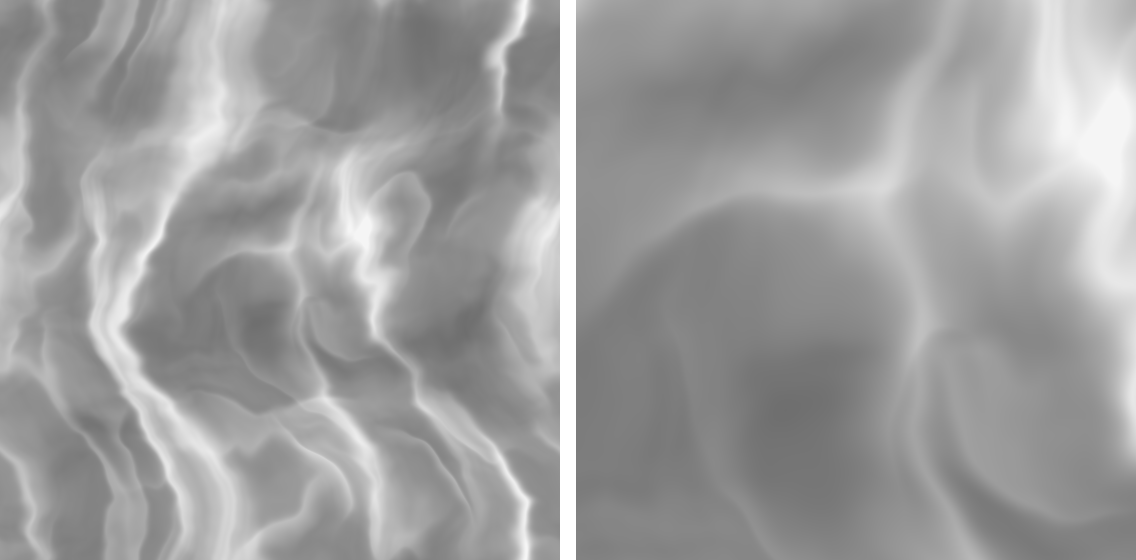
Left: the whole. Right: its middle third, enlarged.
Reproduce this texture procedurally as a Shadertoy shader.

```glsl
// Draws a seamless grey field of smoky, flowing veins with soft wisps between them.

const float TAU = 6.2831853;

// Unit gradient of a lattice cell, from the sine hash.
vec2 cellGradient(vec2 cell, float seed) {
    float h = fract(sin(dot(cell + seed * 7.3, vec2(127.1, 311.7))) * 43758.5453);
    return vec2(cos(h * TAU), sin(h * TAU));
}

// Gradient noise over the unit canvas; whole cell counts make it wrap.
float wrapNoise(vec2 uv, vec2 cells, float seed) {
    vec2 p = uv * cells;
    vec2 i = floor(p), f = p - i;
    vec2 s = f * f * f * (f * (f * 6.0 - 15.0) + 10.0);
    vec2 lo = mod(i, cells), hi = mod(i + 1.0, cells);
    float a = dot(cellGradient(lo, seed), f);
    float b = dot(cellGradient(vec2(hi.x, lo.y), seed), f - vec2(1, 0));
    float c = dot(cellGradient(vec2(lo.x, hi.y), seed), f - vec2(0, 1));
    float d = dot(cellGradient(hi, seed), f - 1.0);
    return mix(mix(a, b, s.x), mix(c, d, s.x), s.y);
}

float fbm(vec2 uv, vec2 cells, float seed) {
    float sum = 0.0, amplitude = 1.0;
    for (int i = 0; i < 4; i++) {
        sum += amplitude * wrapNoise(uv, cells, seed + float(i));
        cells *= 2.0;
        amplitude *= 0.45;
    }
    return sum;
}

// Crest along the zero line of a field, steep on one side and soft on the other.
float ridge(float field, float steep, float soft) {
    float width = field < 0.0 ? steep : soft;
    return exp(-pow(abs(field) / width, 1.6));
}

void mainImage(out vec4 fragColor, in vec2 fragCoord) {
    vec2 uv = fragCoord / iResolution.xy;

    // Bend the flow: leaning right above, left below, with ragged folds.
    vec2 flow = uv;
    flow.x -= 0.075 * cos(TAU * uv.y);
    flow += vec2(0.065, 0.12) * vec2(fbm(uv, vec2(3, 4), 1.0), fbm(uv, vec2(4, 3), 11.0));
    flow.x += 0.018 * wrapNoise(flow, vec2(9, 10), 21.0);
    flow.x += 0.008 * wrapNoise(flow, vec2(14, 22), 22.0);

    // Main bright veins, fading in and out along their length.
    float field = wrapNoise(flow, vec2(7, 2), 31.0) + 0.22 * sin(TAU * 4.0 * flow.x);
    float strength = smoothstep(-0.28, 0.36, wrapNoise(flow, vec2(5, 2), 44.0));
    float vein = ridge(field, 0.12, 0.26) * strength;

    // Fainter threads along the flow and wisps across it.
    float thread = ridge(wrapNoise(flow, vec2(10, 5), 51.0), 0.06, 0.2)
                 * smoothstep(-0.1, 0.4, wrapNoise(flow, vec2(4, 4), 61.0));
    float wisp = ridge(wrapNoise(flow, vec2(3, 7), 71.0), 0.07, 0.22)
               * smoothstep(-0.1, 0.4, wrapNoise(uv, vec2(3, 3), 81.0));

    // Fine filaments inside the bright parts.
    vec2 strand = flow + vec2(0.04 * field, 0.0);
    float filament = wrapNoise(strand, vec2(30, 5), 91.0)
                   + 0.5 * wrapNoise(strand, vec2(64, 9), 95.0);

    float grey = 0.525 + 0.13 * fbm(flow, vec2(4, 6), 101.0);
    grey += 0.38 * vein + (0.14 * thread + 0.15 * wisp) * (1.0 - 0.7 * vein);
    grey += 0.12 * filament * (0.12 + vein);
    fragColor = vec4(vec3(clamp(grey, 0.43, 0.96)), 1.0);
}
```
